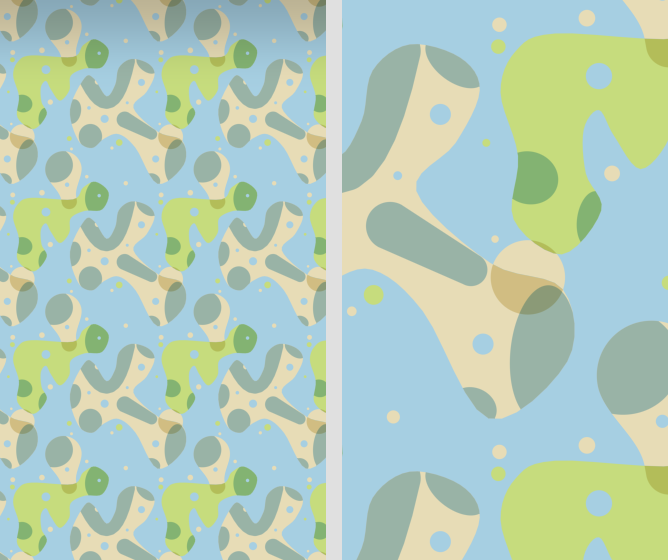
Left: the whole. Right: its middle third, enlarged.
A Shadertoy shader for this pattern:

```glsl
// Repeating overprinted organic blobs with spots, shaded softly at the top edge.

const float VIEW_HEIGHT = 768.0;             // design units per canvas height
const vec2 TILE = vec2(203.5, 195.3);
const int KNOTS = 20;
const int SPOTS = 8;
const vec3 SKY = vec3(0.65, 0.81, 0.885);
const vec3 CREAM = vec3(0.905, 0.862, 0.715);
const vec3 LIME = vec3(0.775, 0.862, 0.49);
const vec3 SHADOW_TINT = vec3(0.665, 0.815, 0.91);

// Smooth outlines, y pointing down
const vec2 LIME_BLOB[KNOTS] = vec2[KNOTS](
    vec2(18, 103), vec2(25, 84), vec2(43, 76), vec2(100, 78), vec2(114, 62),
    vec2(131, 54), vec2(149, 69), vec2(140, 92), vec2(116, 94), vec2(97, 104),
    vec2(95, 124), vec2(82, 138), vec2(70, 123), vec2(63, 111), vec2(56, 120),
    vec2(57, 140), vec2(64, 157), vec2(46, 177), vec2(24, 161), vec2(26, 132));
const vec2 CREAM_BLOB[KNOTS] = vec2[KNOTS](
    vec2(96, 150), vec2(116, 107), vec2(129, 108), vec2(146, 132), vec2(158, 116),
    vec2(163, 93), vec2(180, 81), vec2(203, 87), vec2(212, 102), vec2(201, 126),
    vec2(183, 148), vec2(217, 181), vec2(250, 193), vec2(252, 226), vec2(216, 252),
    vec2(186, 203), vec2(163, 184), vec2(143, 190), vec2(126, 203), vec2(107, 192));

// Spots: centre and radius
const vec3 CREAM_SPOTS[SPOTS] = vec3[SPOTS](
    vec3(57.5, 69, 3.8), vec3(17.5, 72, 3.3), vec3(69, 140, 3.6), vec3(15.5, 170, 1.7),
    vec3(153.5, 203, 2.2), vec3(172.5, 56, 3), vec3(119, 47, 2.4), vec3(98, 9, 2));
const vec3 HOLES[SPOTS] = vec3[SPOTS](
    vec3(194, 113, 4.8), vec3(174.5, 141, 2), vec3(213.5, 218, 4.8), vec3(143.5, 163, 5.5),
    vec3(122, 148, 2.4), vec3(92, 58, 3), vec3(63, 95.5, 6), vec3(136, 73, 2.3));

// Moves p into the repeat centred on the given point
vec2 wrapAround(vec2 p, vec2 centre) {
    return mod(p - centre + 0.5 * TILE, TILE) - 0.5 * TILE + centre;
}

float mask(float d, float pixel) { return smoothstep(0.75, -0.75, d / pixel); }

float ellipse(vec2 p, vec2 centre, vec2 radii, float tilt) {
    float c = cos(tilt), s = sin(tilt);
    p -= centre;
    p = vec2(c * p.x + s * p.y, c * p.y - s * p.x);
    float k = length(p / radii);
    return k * (k - 1.0) / max(length(p / (radii * radii)), 1e-4);
}

// Returns distance to a segment and the position along it
vec2 segment(vec2 p, vec2 a, vec2 b) {
    float h = clamp(dot(p - a, b - a) / dot(b - a, b - a), 0.0, 1.0);
    return vec2(length(p - mix(a, b, h)), h);
}

float curveStroke(vec2 p, vec2 a, vec2 b, vec2 c, float halfWidth) {
    float d = 1e4;
    vec2 last = a;
    for (int i = 1; i <= 12; i++) {
        float t = float(i) / 12.0;
        vec2 next = mix(mix(a, b, t), mix(b, c, t), t);
        d = min(d, segment(p, last, next).x);
        last = next;
    }
    return d - halfWidth;
}

// Signed distance to a closed Catmull-Rom outline
float splineBlob(vec2 p, vec2 knots[KNOTS]) {
    float d = 1e4, side = 1.0;
    for (int i = 0; i < KNOTS; i++) {
        vec2 a = knots[i], b = knots[(i + 1) % KNOTS];
        vec2 ta = 0.5 * (b - knots[(i + KNOTS - 1) % KNOTS]);
        vec2 tb = 0.5 * (knots[(i + 2) % KNOTS] - a);
        vec2 last = a;
        for (int j = 1; j <= 6; j++) {
            float t = float(j) / 6.0, u = 1.0 - t;
            vec2 next = mix(a, b, t * t * (3.0 - 2.0 * t)) + t * u * (u * ta - t * tb);
            d = min(d, segment(p, last, next).x);
            if ((last.y > p.y) != (next.y > p.y) &&
                p.x < last.x + (p.y - last.y) * (next.x - last.x) / (next.y - last.y)) side = -side;
            last = next;
        }
    }
    return side * d;
}

float spots(vec2 p, vec3 list[SPOTS]) {
    float d = 1e4;
    for (int i = 0; i < SPOTS; i++)
        d = min(d, length(wrapAround(p, list[i].xy) - list[i].xy) - list[i].z);
    return d;
}

float spot(vec2 p, vec2 centre, float radius) {
    return length(wrapAround(p, centre) - centre) - radius;
}

// Opaque over the ground, multiplied over earlier ink
void overprint(inout vec3 colour, inout float inked, vec3 ink, float amount) {
    colour = mix(colour, mix(ink, colour * ink, inked), amount);
    inked = max(inked, amount);
}

void mainImage(out vec4 fragColor, in vec2 fragCoord) {
    float pixel = VIEW_HEIGHT / iResolution.y;
    vec2 p = vec2(fragCoord.x, iResolution.y - fragCoord.y) * pixel;
    vec2 l = wrapAround(p, vec2(84, 115)), b = wrapAround(p, vec2(175, 167));
    vec2 q = wrapAround(p, vec2(88, 52));

    // Main shapes
    float lime = splineBlob(l, LIME_BLOB), body = splineBlob(b, CREAM_BLOB);
    vec2 spine = segment(q, vec2(87, 37), vec2(95, 81));
    float drop = spine.x - mix(25.0, 10.5, smoothstep(0.0, 0.9, spine.y));
    float limeSpots = min(min(spot(p, vec2(17, 82), 3.3), spot(p, vec2(11.5, 126), 1.8)),
                          min(spot(p, vec2(163.5, 195.5), 4.5), spot(p, vec2(95, 190), 3.3)));

    // Shadow patches, clipped by their shapes
    float limePatch = min(ellipse(l, vec2(138, 74), vec2(21, 27), 0.24),
        min(ellipse(l, vec2(31, 142), vec2(13.5, 12), 0.3), ellipse(l, vec2(60, 161), vec2(7, 13), 0.15)));
    float dropPatch = ellipse(q, vec2(74, 31), vec2(26, 24), 0.0);
    float bay = curveStroke(b, vec2(121, 112), vec2(154, 176), vec2(174, 84), 11.0);
    bay = max(bay, 4.0 - length(b - vec2(134, 112)));
    vec2 bean = segment(b, vec2(171, 164), vec2(208, 184));
    float bodyPatch = min(bay, bean.x - mix(11.0, 7.5, bean.y));
    bodyPatch = min(bodyPatch, ellipse(b, vec2(241, 222), vec2(15, 31), 0.1));
    bodyPatch = min(bodyPatch, ellipse(b, vec2(209, 247), vec2(11, 9), 0.4));
    bodyPatch = min(bodyPatch, ellipse(b, vec2(201, 89), vec2(16, 9), 0.65));
    bodyPatch = min(bodyPatch, ellipse(b, vec2(100, 153), vec2(11, 17), 0.2));
    bodyPatch = min(bodyPatch, ellipse(b, vec2(124, 187), vec2(16, 17), 0.0));

    // Layering
    vec3 colour = SKY;
    float inked = 0.0;
    overprint(colour, inked, LIME, mask(min(lime, limeSpots), pixel));
    overprint(colour, inked, CREAM, mask(min(body, min(drop, spots(p, CREAM_SPOTS))), pixel));
    overprint(colour, inked, CREAM, mask(length(b - vec2(234, 187.5)) - 17.0, pixel));
    float patches = min(max(lime, limePatch), min(max(drop, dropPatch), max(body, bodyPatch)));
    colour *= mix(vec3(1), SHADOW_TINT, mask(patches, pixel));
    colour = mix(colour, SKY, mask(spots(p, HOLES), pixel));

    // Shade along the top edge
    colour *= mix(0.8, 1.0, smoothstep(-0.03, 0.16, p.y / VIEW_HEIGHT));
    fragColor = vec4(colour, 1.0);
}
```
